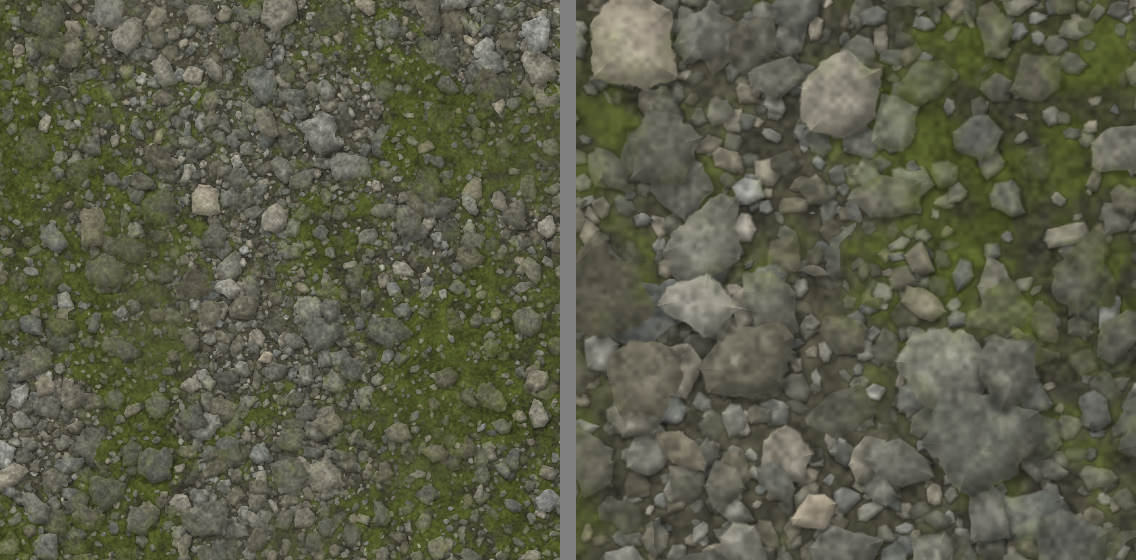
Left: the whole. Right: its middle third, enlarged.
Write a Shadertoy shader that draws this texture.

```glsl
#define LAYERS 6
#define FINEST_GRID 84.0
#define GRID_RATIO 0.69
#define STONE_AMOUNT 0.56
#define EDGE_SOFTNESS 0.0011
#define SHADOW_DEPTH 0.36
#define LIGHT_DIR vec2(-0.45, 0.89)
#define DIRT_COLOR vec3(0.295, 0.285, 0.235)
#define MOSS_COLOR vec3(0.275, 0.305, 0.145)
#define DARK_STONE vec3(0.375, 0.380, 0.350)
#define PALE_STONE vec3(0.640, 0.630, 0.595)

const float TAU = 6.2831853;

float hash(vec2 p) {
    vec3 q = fract(p.xyx * 0.1031);
    q += dot(q, q.yzx + 33.33);
    return fract((q.x + q.y) * q.z);
}

float noise(vec2 p) {
    vec2 i = floor(p), f = fract(p);
    f = f * f * (3.0 - 2.0 * f);
    return mix(mix(hash(i), hash(i + vec2(1, 0)), f.x),
               mix(hash(i + vec2(0, 1)), hash(i + vec2(1, 1)), f.x), f.y);
}

float fbm(vec2 p) {
    float sum = 0.0, amplitude = 0.5;
    for (int i = 0; i < 5; i++) {
        sum += amplitude * noise(p);
        p = mat2(1.6, 1.2, -1.2, 1.6) * p + 17.3;
        amplitude *= 0.5;
    }
    return sum / 0.97;
}

mat2 rotation(float angle) {
    float c = cos(angle), s = sin(angle);
    return mat2(c, s, -s, c);
}

// Irregular convex polygon: xy = normal of the nearest side, z = distance
vec3 brokenStone(vec2 p, vec2 seed) {
    vec3 nearest = vec3(0.0, 0.0, -9.0);
    for (int k = 0; k < 7; k++) {
        vec2 key = seed + vec2(float(k) * 19.0, float(k) * 7.0);
        float angle = TAU * (float(k) + 0.8 * hash(key)) / 7.0;
        vec2 normal = vec2(cos(angle), sin(angle));
        float side = dot(p, normal) - mix(0.68, 1.02, hash(key + 53.0));
        if (side > nearest.z) nearest = vec3(normal, side);
    }
    return nearest;
}

vec3 groundColor(vec2 uv, float moss, float grit) {
    float clumps = fbm(uv * 48.0 + 9.0);
    float cover = smoothstep(0.36, 0.64, moss + 0.5 * (clumps - 0.5));
    vec3 color = mix(DIRT_COLOR, MOSS_COLOR, cover);
    return color * (0.42 + 0.66 * clumps + 0.54 * grit);
}

// One scattered layer of stones, laid over the color below
vec3 layStones(vec3 color, vec2 uv, float grid, float layer, float moss, float grit, vec3 ground) {
    vec2 p = rotation(layer * 0.83 + 0.3) * uv * grid + layer * 31.7;
    vec2 light = rotation(layer * 0.83 + 0.3) * LIGHT_DIR;
    vec2 cell = floor(p);
    float rough = fbm(uv * 75.0 + layer * 5.0);
    float chance = STONE_AMOUNT * mix(1.25, 0.45, smoothstep(0.35, 0.65, moss));
    for (int n = 0; n < 9; n++) {
        vec2 id = cell + vec2(n % 3 - 1, n / 3 - 1);
        vec2 seed = id + layer * 101.0 + 200.0;
        if (hash(seed) > chance) continue;

        // Placement, size and elongation
        vec2 jitter = vec2(hash(seed + 11.0), hash(seed + 23.0)) - 0.5;
        float radius = mix(0.30, 0.60, hash(seed + 37.0));
        mat2 turn = rotation(TAU * hash(seed + 41.0));
        vec2 q = turn * (p - id - 0.5 - 0.7 * jitter) / radius;
        q.y *= mix(1.0, 1.75, hash(seed + 67.0));
        if (dot(q, q) > 4.5) continue;
        vec3 stone = brokenStone(q, seed);
        float dist = stone.z + 0.34 * (rough - 0.5) + 0.10 * (grit - 0.5);
        float facing = dot(stone.xy, turn * light);
        float sunk = hash(seed + 71.0);
        sunk *= sunk;

        // Contact shadow, heavier away from the light
        float shade = smoothstep(0.34, -0.02, dist) * (0.62 - 0.38 * facing);
        color *= 1.0 - SHADOW_DEPTH * (1.0 - 0.7 * sunk) * shade;

        // Chipped, speckled surface with lit bevels
        float tone = hash(seed + 83.0);
        vec3 surface = mix(DARK_STONE, PALE_STONE, tone * tone * 0.75 + 0.08);
        surface *= mix(vec3(0.98, 1.0, 1.03), vec3(1.05, 1.0, 0.93), hash(seed + 97.0));
        float bevel = smoothstep(-0.5, -0.02, dist);
        surface *= 1.0 + 0.24 * facing * bevel - 0.10 * bevel;
        surface *= 0.52 + 0.52 * rough + 0.46 * grit;
        surface += 0.13 * smoothstep(0.54, 0.76, rough);

        // Dirt and moss creep over sunken stones
        float creep = smoothstep(0.42, 0.72, rough * 0.5 + moss * 0.4 + bevel * 0.08);
        surface = mix(surface, ground, clamp(0.62 * sunk + 0.55 * creep, 0.0, 0.9));
        float width = EDGE_SOFTNESS * grid / radius;
        color = mix(color, surface, smoothstep(width, -width, dist));
    }
    return color;
}

void mainImage(out vec4 fragColor, in vec2 fragCoord) {
    vec2 uv = fragCoord / iResolution.y;
    float moss = fbm(uv * 5.5 + 3.7);
    float grit = 0.55 * noise(uv * 290.0) + 0.45 * noise(uv * 170.0 + 40.0);
    vec3 ground = groundColor(uv, moss, grit);
    vec3 color = ground;

    // Fine gravel first, large stones on top
    float grid = FINEST_GRID;
    for (int i = 0; i < LAYERS; i++) {
        color = layStones(color, uv, grid, float(i), moss, grit, ground);
        grid *= GRID_RATIO;
    }

    // Thin dusty film in broad patches
    float film = smoothstep(0.48, 0.75, fbm(uv * 4.0 + 60.0));
    color = mix(color, DIRT_COLOR * 1.2, 0.3 * film);
    fragColor = vec4(clamp(color, 0.0, 1.0), 1.0);
}
```
